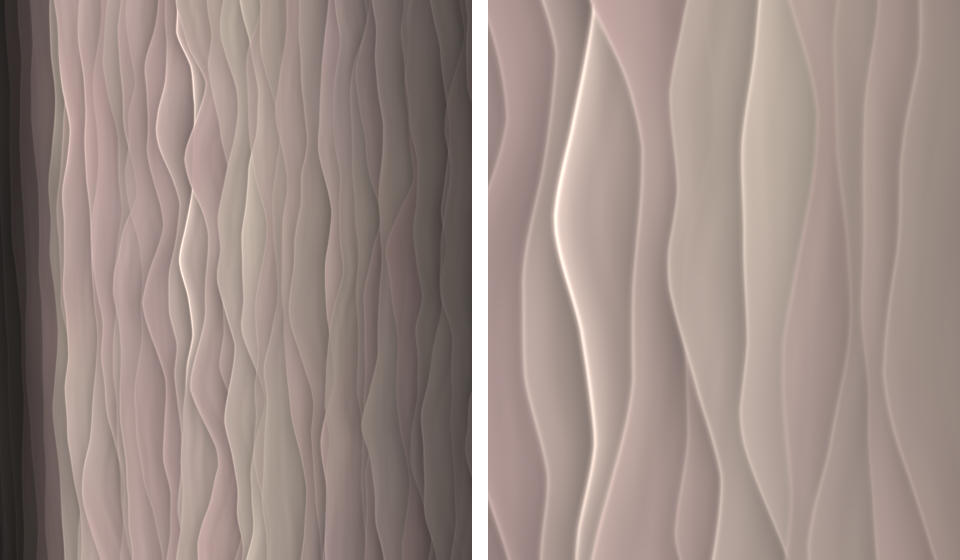
Left: the whole. Right: its middle third, enlarged.
Reproduce this texture procedurally as a WebGL 1 fragment shader.

```glsl
precision highp float;
// Soft translucent folds hanging side by side, lit like a column from the left of centre.
// Sheets are layered left to right; each has a wavy edge with a pale rim, a soft
// glow on its own side and a shadow on the sheet beneath.
uniform vec2 u_resolution;

const int SHEETS = 36;
const vec3 BEIGE = vec3(0.98, 0.905, 0.835);
const vec3 PINK = vec3(1.02, 0.865, 0.84);
const vec3 MAUVE = vec3(0.97, 0.86, 0.85);
const vec3 RIM = vec3(1.0, 0.93, 0.87);
const float DARK_LEVEL = 0.19;
const float LIT_LEVEL = 0.755;
const float RIGHT_FALLOFF = 0.53;
const float WAVE = 0.058;         // sideways swing of an edge
const float RIM_WIDTH = 0.0021;
const float SHADOW_WIDTH = 0.02;
const float SHADOW_DEPTH = 0.21;
const float LEAN = 0.035;         // drift of the left side towards the bottom

float hash(vec2 p) {
  vec3 q = fract(p.xyx * vec3(0.1031, 0.1030, 0.0973));
  q += dot(q, q.yzx + 33.33);
  return fract((q.x + q.y) * q.z);
}

float noise(vec2 p) {
  vec2 i = floor(p), f = fract(p);
  f = f * f * (3.0 - 2.0 * f);
  float low = mix(hash(i), hash(i + vec2(1.0, 0.0)), f.x);
  float high = mix(hash(i + vec2(0.0, 1.0)), hash(i + vec2(1.0, 1.0)), f.x);
  return mix(low, high, f.y);
}

// One-dimensional noise with slightly pointed turns, centred on zero
float bend(float y, float seed) {
  float i = floor(y), f = fract(y);
  f = mix(f, f * f * (3.0 - 2.0 * f), 0.65);
  return mix(hash(vec2(i, seed)), hash(vec2(i + 1.0, seed)), f) - 0.5;
}

// Brightness across the canvas
float light(float x) {
  float rise = smoothstep(0.025, 0.175, x);
  float fall = 1.0 - RIGHT_FALLOFF * smoothstep(0.5, 1.05, x);
  return mix(DARK_LEVEL, LIT_LEVEL, rise) * fall;
}

// Sideways offset of a sheet's edge at height y
float edgeWave(float y, float seed) {
  return bend(y * 3.1 + seed * 0.37, seed) * 0.75
       + bend(y * 7.3 + seed * 0.71, seed + 50.0) * 0.85
       + bend(y * 17.0 + seed * 0.53, seed + 90.0) * 0.2;
}

vec3 sheetTint(vec2 p, float seed) {
  float hue = 0.6 * hash(vec2(seed, 7.0)) + 0.4 * noise(p * vec2(5.0, 4.0) + seed);
  vec3 tint = mix(BEIGE, PINK, smoothstep(0.3, 0.72, hue));
  return mix(tint, MAUVE, 0.6 * noise(p * vec2(7.0, 5.0) + 31.0));
}

void main() {
  vec2 p = gl_FragCoord.xy / u_resolution;
  float pixel = 1.0 / u_resolution.x;

  // Shared lean and slow sway of all folds
  p.x -= LEAN * (0.5 - p.y) * (1.0 - smoothstep(0.0, 0.7, p.x));
  float sway = 0.02 * (noise(p * vec2(4.0, 3.0)) - 0.5);
  float x = p.x + sway * smoothstep(0.0, 0.25, p.x);

  vec3 color = MAUVE * light(x);
  for (int i = 0; i < SHEETS; i++) {
    float seed = float(i) + 1.0;
    float random = hash(vec2(seed, 3.0));
    float place = pow((float(i) + 0.7 * random) / float(SHEETS), 1.18);
    float rest = mix(-0.03, 1.05, place);
    float swing = WAVE * mix(0.3, 1.0, smoothstep(0.02, 0.3, rest));
    float d = x - rest - swing * edgeWave(p.y, seed);

    // Shadow cast to the left, changing along the edge
    float along = noise(vec2(p.y * 5.0, seed * 3.7));
    float opacity = mix(0.45, 1.0, hash(vec2(seed, 11.0)));
    float shade = SHADOW_DEPTH * opacity * (0.4 + 0.9 * along);
    color *= 1.0 - shade * exp(min(d, 0.0) / SHADOW_WIDTH);

    // Sheet body with faint creases running beside its edge
    float inside = max(d, 0.0);
    float level = light(mix(x, rest + 0.025, 0.35));
    float crease = noise(vec2(inside * 75.0 + 2.0 * along, p.y * 4.0 + seed * 5.0));
    float tone = 0.93 + 0.1 * random + 0.09 * exp(-inside / 0.03);
    tone += 0.09 * (crease - 0.5);
    vec3 body = sheetTint(p, seed) * level * tone;

    // A few lit folds in the left half catch a broad white glow
    float chosen = smoothstep(0.45, 0.9, hash(vec2(seed, 19.0)));
    float zone = smoothstep(0.08, 0.16, rest) * (1.0 - smoothstep(0.36, 0.6, rest));
    float glow = chosen * zone * smoothstep(0.3, 0.85, along);
    body += RIM * level * 0.34 * glow * exp(-inside / 0.013);

    float soft = max(pixel, 0.0013);
    float cover = smoothstep(-soft, soft, d);
    color = mix(color, body, cover * opacity);

    // Thin pale rim
    float width = max(RIM_WIDTH, pixel);
    float rim = exp(-d * d / (width * width));
    color += RIM * level * rim * opacity * (0.05 + 0.13 * along + 0.2 * glow);
  }

  // Fine fibres over everything
  float fibre = noise(vec2(x * 130.0 + 5.0 * noise(p * 6.0), p.y * 7.0));
  color *= 0.985 + 0.03 * fibre;
  gl_FragColor = vec4(clamp(color, 0.0, 1.0), 1.0);
}
```
